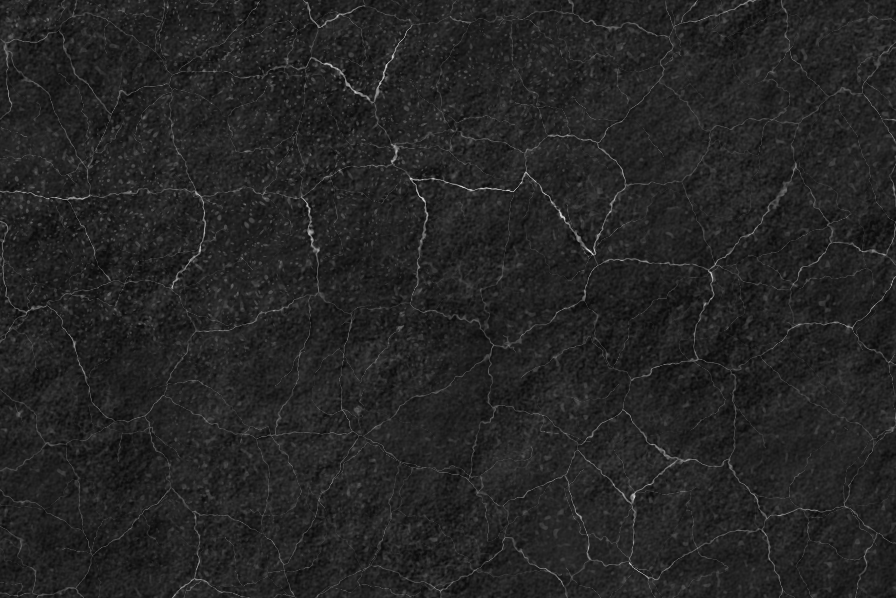
Reproduce this texture procedurally as a WebGL 1 fragment shader.

```glsl
precision highp float;
uniform vec2 u_resolution;

vec2 hash2(vec2 p) {
  p = vec2(dot(p, vec2(127.1, 311.7)), dot(p, vec2(269.5, 183.3)));
  return fract(sin(p) * 43758.545);
}

// Gradient noise, roughly -0.7 to 0.7
float corner(vec2 cell, vec2 offset, vec2 f) {
  return dot(hash2(cell + offset) * 2.0 - 1.0, f - offset);
}

float noise(vec2 p) {
  vec2 i = floor(p), f = fract(p);
  vec2 u = f * f * f * (f * (f * 6.0 - 15.0) + 10.0);
  float low = mix(corner(i, vec2(0.0), f), corner(i, vec2(1.0, 0.0), f), u.x);
  float high = mix(corner(i, vec2(0.0, 1.0), f), corner(i, vec2(1.0), f), u.x);
  return mix(low, high, u.y);
}

vec2 turn(vec2 p) {
  return mat2(0.8, 0.6, -0.6, 0.8) * p;
}

float fbm(vec2 p) {
  float sum = 0.0, amplitude = 0.5;
  for (int i = 0; i < 5; i++) {
    sum += amplitude * noise(p);
    p = 2.0 * turn(p) + 7.3;
    amplitude *= 0.57;
  }
  return sum;
}

// Distance to the nearest plate border, and a random value for that border
vec2 plateEdge(vec2 p) {
  vec2 base = floor(p), f = fract(p), nearest = vec2(0.0), owner = vec2(0.0);
  float best = 9.0;
  for (int y = -1; y <= 1; y++) {
    for (int x = -1; x <= 1; x++) {
      vec2 g = vec2(float(x), float(y));
      vec2 r = g + hash2(base + g) - f;
      if (dot(r, r) < best) {
        best = dot(r, r);
        nearest = r;
        owner = g;
      }
    }
  }
  vec2 edge = vec2(9.0, 0.0);
  for (int y = -2; y <= 2; y++) {
    for (int x = -2; x <= 2; x++) {
      vec2 g = owner + vec2(float(x), float(y));
      vec2 r = g + hash2(base + g) - f;
      vec2 gap = r - nearest;
      if (dot(gap, gap) > 0.0001) {
        float d = dot(0.5 * (nearest + r), normalize(gap));
        if (d < edge.x) edge = vec2(d, hash2(2.0 * base + owner + g + 0.37).x);
      }
    }
  }
  return edge;
}

float line(float d, float width, float pixel) {
  return 1.0 - smoothstep(width - pixel, width + pixel, d);
}

// Small pale grains, one per grid cell at most
float grains(vec2 p, float scale, float pixel) {
  vec2 cell = floor(p * scale);
  vec2 rnd = hash2(cell + 51.0);
  vec2 centre = 0.24 + 0.52 * hash2(cell + 9.0);
  float d = length(fract(p * scale) - centre) / scale;
  float radius = mix(0.06, 0.24, rnd.y) / scale;
  return step(0.5, rnd.x) * rnd.y * line(d, radius, pixel);
}

void main() {
  vec2 p = gl_FragCoord.xy / u_resolution.y;
  float pixel = 0.7 / u_resolution.y;

  // Stone surface lit from the upper left, rougher in places
  vec2 toLight = vec2(-0.0022, 0.0022);
  float relief = fbm(p * 13.0) - fbm(p * 13.0 + toLight * 13.0);
  float grit = noise(turn(p) * 165.0 + 2.0);
  float rough = 1.0 + 0.9 * noise(p * 6.0 + 70.0);
  float shade = 0.134 + rough * (0.75 * relief + 0.085 * grit);
  shade += 0.08 * fbm(p * 3.0 + 4.0) + 0.03 * noise(p * 22.0);

  // Pitted ridges, dents and pale chips
  float ridge = 1.0 - smoothstep(0.0, 0.03, abs(fbm(p * 9.0 + 31.0)));
  shade += 0.05 * ridge * smoothstep(0.0, 0.3, noise(p * 5.0 + 12.0));
  float chips = smoothstep(0.2, 0.5, noise(turn(p) * 85.0) + 0.3 * noise(p * 7.0));
  shade += 0.10 * chips;

  // Grains gather in patches, thickest at the upper left
  float upperLeft = smoothstep(1.1, 0.1, distance(p, vec2(0.3, 0.95)));
  float patches = smoothstep(-0.1, 0.35, noise(p * 4.0 + 20.0) + 0.3 * upperLeft);
  vec2 drift = p + 0.02 * vec2(noise(p * 24.0), noise(p * 24.0 + 33.0));
  float dust = grains(turn(drift), 80.0, pixel) + grains(drift + 3.1, 125.0, pixel);
  shade += 0.2 * patches * (0.25 + 0.75 * upperLeft) * dust;

  // Jagged cracks: main plates and fainter splits inside them
  vec2 bend = 0.08 * vec2(noise(p * 4.0), noise(p * 4.0 + 40.0));
  bend += 0.055 * vec2(fbm(p * 9.0 + 5.0), fbm(p * 9.0 + 60.0));
  vec2 plate = plateEdge((p + bend) * 6.2 + 3.0);
  vec2 split = plateEdge((p + 1.2 * bend) * 10.5 + 17.0);
  float d = plate.x / 6.2;
  float major = smoothstep(-0.15, 0.4, noise(p * 2.3 + 8.0)) * smoothstep(0.0, 0.9, plate.y);
  float wear = 0.85 + 0.8 * noise(p * 38.0);

  shade -= 0.03 * exp(-d / 0.006) * plate.y;
  float crack = line(d, 0.0008 + 0.0007 * major, pixel);
  shade += crack * wear * (0.14 + 0.17 * plate.y + 0.25 * major);
  float hairline = line(split.x / 10.5, 0.0005, pixel);
  shade += 0.22 * hairline * wear * smoothstep(0.2, 0.9, split.y);

  // Pale flakes beside the widest cracks
  float flakes = smoothstep(0.05, 0.4, noise(p * 70.0) + 0.7 * grit);
  shade += 0.35 * flakes * major * exp(-d / 0.005);

  gl_FragColor = vec4(vec3(clamp(shade, 0.05, 0.8)), 1.0);
}
```
